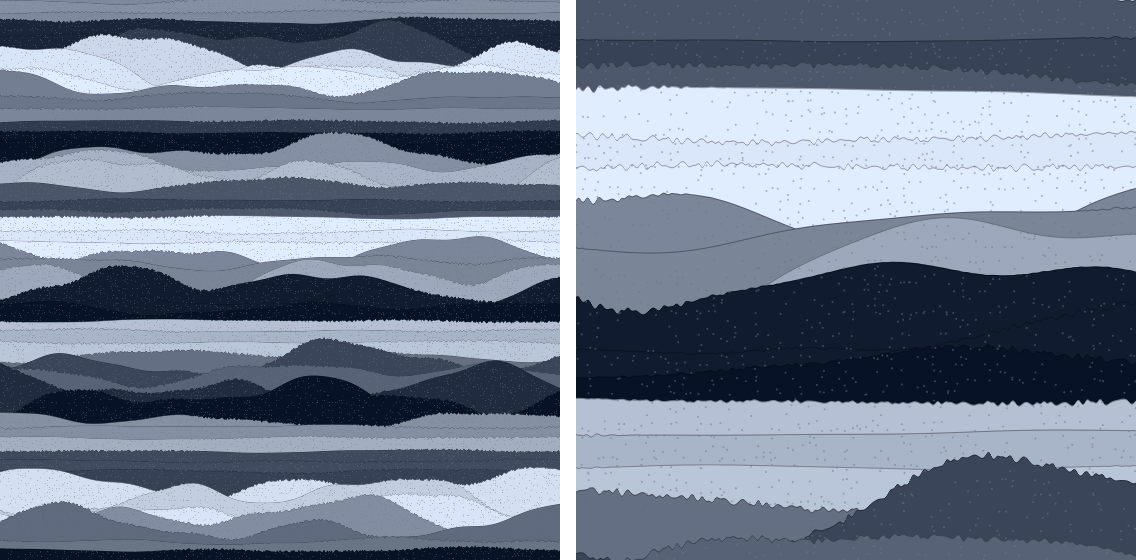
Left, the full canvas; right, a detail of the centre.
Give the GLSL for this background, as a WebGL 1 fragment shader.

```glsl
precision highp float;

// Stacked bands of slate-blue hills, painted from the top (far) to the bottom (near).
// Each ridge is a sum of slow sines plus fine teeth that fade in and out along it;
// thin outlines and sparse cellular specks give a printed-paper finish.

uniform vec2 u_resolution;

const float TAU = 6.2831853;
const int BAND_COUNT = 55;
const float BAND_STEP = 0.0197;
const float GOLDEN = 0.618034;

float hash(vec2 p) {
    return fract(sin(dot(p, vec2(127.1, 311.7))) * 43758.547);
}

// Broad hills, roughly -1 to 1.
float hills(float x, float id) {
    vec3 phase = vec3(hash(vec2(id, 1.0)), hash(vec2(id, 2.0)), hash(vec2(id, 3.0)));
    vec3 waves = sin(TAU * (x * vec3(1.15, 2.25, 4.3) + phase));
    float ripple = sin(TAU * (x * 8.7 + phase.x + phase.y));
    return dot(waves, vec3(0.4, 0.48, 0.18)) + 0.05 * ripple;
}

// Small irregular teeth, present only on some stretches of a ridge.
float teeth(float x, float id) {
    float phase = TAU * hash(vec2(id, 4.0));
    float fine = 0.5 * sin(x * 690.0 + 2.6 * sin(x * 143.0 + phase))
               + 0.3 * sin(x * 1070.0 + 2.2 * sin(x * 211.0 - phase))
               + 0.3 * sin(x * 397.0 + 2.0 * sin(x * 89.0 + phase));
    float stretch = sin(x * 5.5 + phase) + 0.4 * sin(x * 13.0 - phase);
    return fine * smoothstep(-0.7, 0.1, stretch);
}

// Height of a ridge; calm zones are nearly flat, others are hilly.
float ridgeHeight(float x, float id) {
    float base = 1.022 - id * BAND_STEP + 0.010 * (hash(vec2(id, 5.0)) - 0.5);
    float zone = 0.5 + 0.5 * sin(id * 0.62 - 2.2);
    float hilly = smoothstep(0.36, 0.85, 0.6 * zone + 0.45 * hash(vec2(id, 6.0)));
    float amplitude = mix(0.0035, 0.047, hilly);
    return base + amplitude * hills(x, id) + 0.0020 * teeth(x, id);
}

// Blue-grey ramp from navy to pale ice.
vec3 slate(float tone) {
    return mix(vec3(0.03, 0.07, 0.15), vec3(0.88, 0.925, 1.0), tone);
}

// Runs of three bands drift around a shared tone; the runs spread over the ramp.
vec3 bandColor(float id) {
    float jitter = 0.3 * (hash(vec2(id, 7.0)) - 0.5);
    float tone = fract(floor(id / 3.0) * GOLDEN + 0.6);
    tone = mix(tone, smoothstep(0.0, 1.0, tone), 0.4) - 0.01;
    return slate(clamp(tone + jitter, 0.0, 1.0));
}

// One tiny dot in some cells of a grid.
float specks(vec2 p, float cells, float density, float px) {
    vec2 cell = floor(p * cells);
    vec2 offset = 0.25 + 0.5 * vec2(hash(cell + 11.3), hash(cell + 47.9));
    float dist = length(p - (cell + offset) / cells);
    float dotMask = 1.0 - smoothstep(0.0003, 0.0006 + px * 0.5, dist);
    return dotMask * step(hash(cell + 83.1), density);
}

void main() {
    vec2 p = gl_FragCoord.xy / u_resolution.y;
    float px = 1.0 / u_resolution.y;
    vec3 color = bandColor(0.0);

    // Paint the bands, each with a thin darker rim.
    for (int i = 0; i < BAND_COUNT; i++) {
        float id = float(i);
        float depth = ridgeHeight(p.x, id) - p.y;
        float cover = clamp(depth / px + 0.5, 0.0, 1.0);
        float rim = 1.0 - smoothstep(0.0003, 0.0007 + px * 0.5, depth);
        vec3 fill = bandColor(id);
        color = mix(color, fill * (1.0 - 0.32 * rim), cover);
    }

    // Specks pull towards mid grey: pale on dark bands, dark on pale ones.
    float grain = max(specks(p, 230.0, 0.22, px), specks(p + 0.37, 150.0, 0.2, px));
    color = mix(color, vec3(0.42, 0.46, 0.54), 0.47 * grain);

    gl_FragColor = vec4(color, 1.0);
}
```
